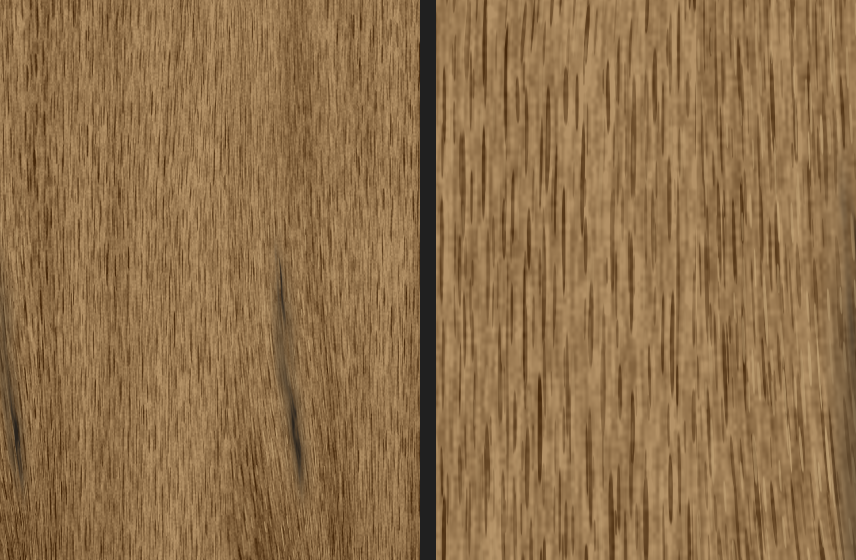
Left, the full canvas; right, a detail of the centre.
This texture is drawn by a WebGL 1 fragment shader. Its source:

```glsl
precision highp float;
uniform vec2 u_resolution;

const vec3 DARK_WOOD = vec3(0.362, 0.242, 0.116);
const vec3 LIGHT_WOOD = vec3(0.626, 0.496, 0.336);
const vec3 STAIN_GREY = vec3(0.29, 0.23, 0.155);
const vec3 STAIN_CORE = vec3(0.14, 0.12, 0.10);
const vec3 FLECK = vec3(0.78, 0.66, 0.48);
const float SEAM = 0.54;
const float STAIN_X = 0.02;
const float STAIN_PERIOD = 0.665;
const float LEAN = 0.13;
const float LEAN_PIVOT = 0.45;
const float BASE_TONE = 0.90;
const float PORE_DEPTH = 1.0;
const float PORE_RIM = 0.16;
const float FIBRE_DEPTH = 0.34;
const float FINE_DEPTH = 0.60;
const float MOTTLE_DEPTH = 0.34;

float hash(vec2 p) {
  vec3 q = fract(vec3(p.xyx) * vec3(0.1031, 0.1030, 0.0973));
  q += dot(q, q.yzx + 33.33);
  return fract((q.x + q.y) * q.z);
}

float noise(vec2 p) {
  vec2 i = floor(p), f = fract(p);
  f = f * f * (3.0 - 2.0 * f);
  float low = mix(hash(i), hash(i + vec2(1.0, 0.0)), f.x);
  float high = mix(hash(i + vec2(0.0, 1.0)), hash(i + vec2(1.0, 1.0)), f.x);
  return mix(low, high, f.y);
}

float bell(float d, float width) {
  return exp(-d * d / (width * width));
}

// One tapered upright stroke per jittered cell
float strokes(vec2 p, vec2 cell, float width, float density, float seed, float px) {
  float column = floor(p.x / cell.x);
  float y = p.y / cell.y + 9.0 * hash(vec2(column, seed));
  vec2 id = vec2(column, floor(y)) + seed * 17.0;
  float centre = (column + 0.25 + 0.5 * hash(id + 3.1)) * cell.x;
  float halfLength = 0.22 + 0.27 * hash(id + 7.7);
  float along = (fract(y) - 0.5) / halfLength;
  float taper = max(1.0 - along * along, 0.0);
  float w = width * (0.6 + 0.6 * hash(id + 5.3)) * sqrt(taper);
  float cover = clamp((w - abs(p.x - centre)) / px + 0.5, 0.0, 1.0);
  float present = step(hash(id), density) * (0.5 + 0.5 * hash(id + 1.9));
  return cover * smoothstep(0.0, 0.4, taper) * present;
}

// Long dashes and finer hairs
float poreField(vec2 g, float px) {
  float pores = strokes(g, vec2(0.0165, 0.115), 0.0018, 0.88, 1.0, px);
  pores = max(pores, 0.8 * strokes(g, vec2(0.0115, 0.085), 0.0013, 0.60, 2.0, px));
  return max(pores, 0.6 * strokes(g, vec2(0.0080, 0.050), 0.0010, 0.45, 3.0, px));
}

void main() {
  float px = 1.0 / u_resolution.x;
  vec2 p = gl_FragCoord.xy * px;
  float rightSide = smoothstep(SEAM - px, SEAM + px, p.x);

  // Grain direction: leaning around both stains, bending at upper centre
  float nearLeft = bell(p.x - STAIN_X, 0.09);
  float nearRight = rightSide * bell(p.x - STAIN_X - STAIN_PERIOD, 0.14);
  float near = nearLeft + nearRight;
  float rise = p.y - LEAN_PIVOT;
  rise = rise > 0.0 ? 0.3 * (1.0 - exp(-rise / 0.3)) : rise;
  vec2 g = p;
  g.x += LEAN * rise * near;
  g.x -= 0.05 * max(p.y - 0.85, 0.0) * bell(p.x - 0.42, 0.12);
  g.x += 0.006 * (noise(p * vec2(7.0, 3.0)) - 0.5);
  g.x += 0.0014 * (noise(p * vec2(40.0, 18.0)) - 0.5);

  // Broad tones
  float lower = 1.0 - smoothstep(0.0, 0.45, p.y);
  float tone = BASE_TONE + 0.26 * (noise(g * vec2(15.0, 0.9)) - 0.5);
  tone += 0.12 * (noise(p * vec2(5.0, 3.0) + 8.0) - 0.5);
  float edge = 1.02 - (p.x - 0.48) + 0.02 * noise(p * 30.0);
  float pale = (1.0 - rightSide) * bell(p.x - SEAM, 0.14);
  tone += 0.10 * pale * (1.0 - smoothstep(edge - 0.03, edge + 0.02, p.y));
  float bandX = g.x - STAIN_X - 0.085;
  tone -= 0.16 * (bell(bandX, 0.04) + bell(bandX - STAIN_PERIOD, 0.04));
  tone -= lower * (0.06 + 0.24 * near);
  tone -= 0.08 * nearRight * (1.0 - smoothstep(0.6, 1.1, p.y));

  // Fibres and fine grain
  float fibre = noise(g * vec2(140.0, 4.0));
  float fine = noise(g * vec2(350.0, 40.0) + 5.0);
  tone += FIBRE_DEPTH * (fibre - 0.5) + FINE_DEPTH * (fine - 0.5);
  tone += MOTTLE_DEPTH * (noise(p * vec2(310.0, 220.0)) - 0.5);

  // Dark pores with a pale rim on one side, and a few long cracks
  float pores = poreField(g, px);
  float rim = poreField(g - vec2(0.0035, 0.0), px) * (1.0 - pores);
  float cracks = strokes(g, vec2(0.07, 0.26), 0.0012, 0.32, 4.0, px);
  tone += PORE_RIM * rim - 0.9 * cracks;
  tone -= PORE_DEPTH * pores * (1.0 - 0.3 * nearRight);
  vec3 color = mix(DARK_WOOD, LIGHT_WOOD, clamp(tone, -0.35, 1.3));

  // Pale flecks, crowded in the leaning grain
  float crowd = 0.28 + 0.72 * min(near, 1.0) * (1.0 - smoothstep(0.7, 1.05, p.y));
  float flecks = strokes(g + 0.31, vec2(0.011, 0.045), 0.0011, 0.6, 6.0, px);
  flecks = max(flecks, strokes(g + 0.57, vec2(0.016, 0.07), 0.0013, 0.5, 7.0, px));
  color = mix(color, FLECK, 0.85 * flecks * crowd);

  // Grey stains with dark ragged cores
  for (int i = 0; i < 2; i++) {
    float k = float(i);
    float d = g.x - STAIN_X - STAIN_PERIOD * k + 0.010 * (fibre - 0.5);
    d += 0.010 * (noise(vec2(p.y * 16.0, 3.0 + k)) - 0.5);
    float span = smoothstep(0.10, 0.26, p.y) * (1.0 - smoothstep(0.55, 0.85, p.y));
    float halo = bell(d, 0.024) * span * (0.2 + 0.65 * fibre);
    float core = bell(d, 0.006) * bell(p.y - 0.30, 0.10);
    core += k * bell(d + 0.002, 0.005) * bell(p.y - 0.64, 0.07);
    color = mix(color, STAIN_GREY, halo);
    color = mix(color, STAIN_CORE, clamp(core * (0.3 + fine), 0.0, 0.92));
  }

  gl_FragColor = vec4(color, 1.0);
}
```
